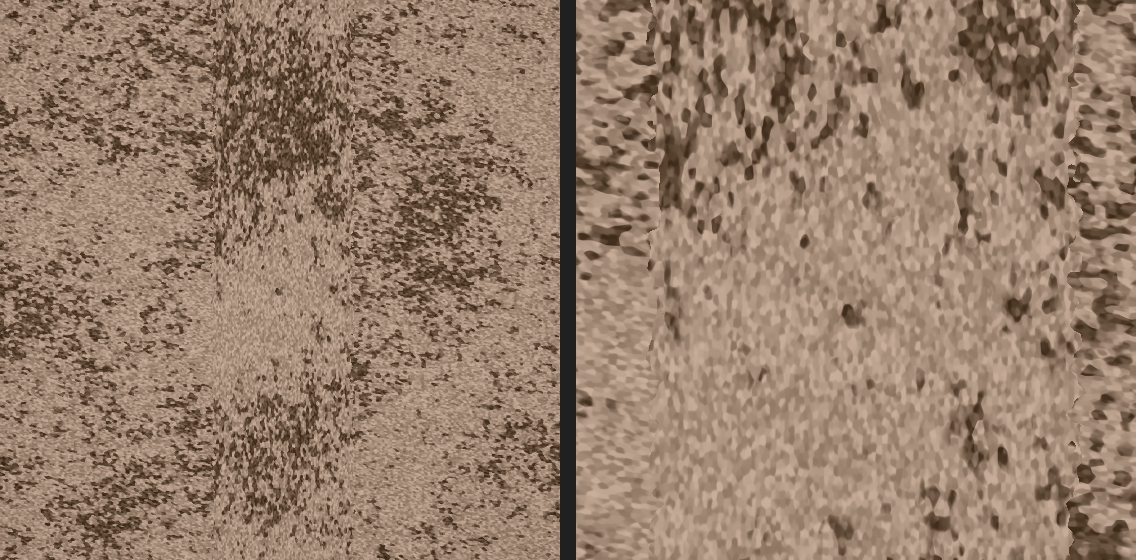
Left: the whole. Right: its middle third, enlarged.
Reproduce this texture procedurally as a WebGL 1 fragment shader.

```glsl
precision highp float;
uniform vec2 u_resolution;

#define TUFTS vec2(125.0, 205.0) // tufts along and across the yarn
#define GRAIN_SCALE 1.7          // fibre detail relative to the tufts
#define GRAIN 0.56               // fibre contrast
#define LEAN 0.14                // slant of the yarn
#define TILES 4.0                // carpet panels per side
#define TILE_SHIFT vec2(0.12, 0.21)
#define TILE_CONTRAST 0.13
#define PATCHES 3.0              // largest worn patches per side
#define PATCH_CONTRAST 1.15
#define COVER 0.405              // overall amount of dark yarn
#define EDGE 0.12                // softness of the flecks

const vec3 UMBER = vec3(0.29, 0.21, 0.14);
const vec3 SAND = vec3(0.73, 0.63, 0.55);

float hash(vec2 p) {
  vec3 q = fract(p.xyx * vec3(0.1031, 0.1030, 0.0973));
  q += dot(q, q.yzx + 33.33);
  return fract((q.x + q.y) * q.z);
}

float valueNoise(vec2 p) {
  vec2 i = floor(p);
  vec2 f = fract(p);
  f = f * f * (3.0 - 2.0 * f);
  vec2 e = vec2(0.0, 1.0);
  return mix(mix(hash(i), hash(i + e.yx), f.x),
             mix(hash(i + e.xy), hash(i + e.yy), f.x), f.y);
}

// Cellular noise: each tuft has a random tone, blended softly with its neighbours
float tuftTone(vec2 p) {
  vec2 cell = floor(p);
  float total = 0.0;
  float weightSum = 0.0;
  for (int y = -1; y <= 1; y++) {
    for (int x = -1; x <= 1; x++) {
      vec2 id = cell + vec2(float(x), float(y));
      vec2 centre = id + 0.1 + 0.8 * vec2(hash(id + 17.3), hash(id + 71.9));
      vec2 d = p - centre;
      float weight = exp(-6.5 * dot(d, d));
      total += weight * hash(id + 5.7);
      weightSum += weight;
    }
  }
  return total / weightSum;
}

// Layered patches, from broad wear down to small clusters
float patchiness(vec2 p) {
  float sum = 0.0;
  float gain = 1.0;
  float gainSum = 0.0;
  for (int i = 0; i < 5; i++) {
    sum += gain * valueNoise(p);
    gainSum += gain;
    gain *= 0.65;
    p = mat2(1.6, 1.2, -1.2, 1.6) * p + 9.3;
  }
  return sum / gainSum;
}

void main() {
  vec2 uv = gl_FragCoord.xy / u_resolution.y;

  // Panels with slightly frayed borders; one column in four runs upright
  vec2 fray = vec2(valueNoise(uv * 150.0), valueNoise(uv * 150.0 + 40.0)) - 0.5;
  vec2 tile = floor((uv + TILE_SHIFT + 0.012 * fray) * TILES);
  float upright = 1.0 - step(0.5, abs(mod(tile.x, 4.0) - 2.0));
  vec2 yarn = mix(vec2(uv.x, uv.y + LEAN * uv.x), uv.yx + 3.0, upright);

  // Dark flecks appear where the local cover exceeds the tuft tone
  float cover = COVER + PATCH_CONTRAST * (patchiness(uv * PATCHES + 2.6) - 0.5)
              + TILE_CONTRAST * (hash(tile + 23.0) - 0.5);
  float tone = 0.6 * tuftTone(yarn * TUFTS)
             + 0.4 * valueNoise(yarn * TUFTS * 0.37 + 11.0);
  float fleck = smoothstep(-EDGE, EDGE, cover - tone);

  // Fine fibres lighten and darken both yarns
  float fibre = tuftTone(yarn * TUFTS * GRAIN_SCALE + 31.0) - 0.5;
  float shade = mix(0.83, 0.12, fleck) + GRAIN * fibre;

  // Gentle falloff of light toward the borders
  vec2 fromCentre = gl_FragCoord.xy / u_resolution - 0.5;
  shade += 0.03 - 0.16 * dot(fromCentre, fromCentre);

  gl_FragColor = vec4(mix(UMBER, SAND, clamp(shade, -0.25, 1.25)), 1.0);
}
```
